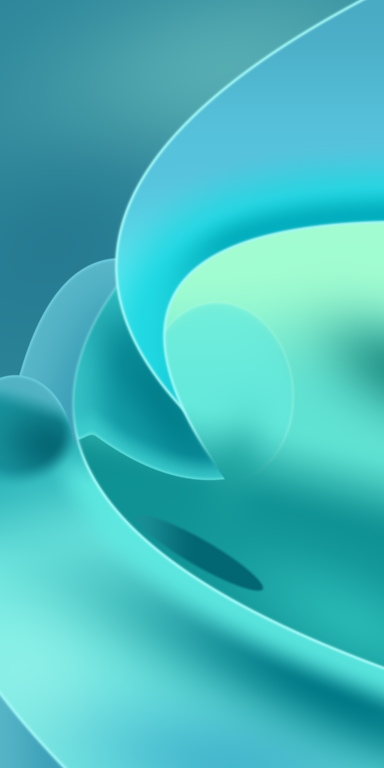
Reproduce this background procedurally as a WebGL 1 fragment shader.

```glsl
precision highp float;
uniform vec2 u_resolution;

float cross2(vec2 a, vec2 b) { return a.x * b.y - a.y * b.x; }

// Signed distance to the parabola through a and c with control point b; positive inside
float parabola(vec2 p, vec2 a, vec2 b, vec2 c) {
  vec2 u = a - b, v = c - b, d = p - b;
  float area = cross2(u, v);
  float wa = cross2(d, v) / area, wc = cross2(u, d) / area;
  float wb = 1.0 - wa - wc;
  vec2 ga = vec2(v.y, -v.x) / area, gc = vec2(-u.y, u.x) / area;
  vec2 slope = 4.0 * (wa * gc + wc * ga) + 2.0 * wb * (ga + gc);
  return (4.0 * wa * wc - wb * wb) / max(length(slope), 1e-4);
}

vec2 turn(vec2 p, float angle) {
  float c = cos(angle), s = sin(angle);
  return vec2(c * p.x + s * p.y, c * p.y - s * p.x);
}

// Signed distance to an ellipse; positive inside
float ellipse(vec2 q, vec2 r) {
  float l = length(q / r);
  return l * (1.0 - l) / max(length(q / (r * r)), 1e-3);
}

// Soft elliptical spot
float glow(vec2 p, vec2 center, vec2 r, float angle) {
  vec2 q = turn(p - center, angle) / r;
  return exp(-dot(q, q));
}

float cover(float d) {
  float px = 1.0 / u_resolution.x;
  return smoothstep(-px, px, d);
}

float rim(float d, float width) { return exp(-d * d / (width * width)); }

vec3 backdrop(vec2 p) {
  vec3 col = mix(vec3(0.17, 0.52, 0.60), vec3(0.34, 0.68, 0.70), glow(p, vec2(0.55, 0.2), vec2(0.5, 0.25), -0.3));
  col = mix(col, vec3(0.14, 0.47, 0.56), 0.8 * glow(p, vec2(0.15, 0.62), vec2(0.35, 0.25), -0.5));
  return mix(col, vec3(0.03, 0.39, 0.46), smoothstep(1.5, 1.8, p.y));
}

// Lower ribbon with the hollow at its left end; s is the distance below the bowl rim
vec3 ribbonColor(vec2 p, float s) {
  vec3 col = mix(vec3(0.18, 0.71, 0.73), vec3(0.44, 0.92, 0.89), smoothstep(1.22, 1.5, p.y + 0.25 * p.x));
  col = mix(col, vec3(0.56, 0.95, 0.91), glow(p, vec2(0.08, 1.78), vec2(0.25, 0.22), 0.8));
  col = mix(col, vec3(0.26, 0.70, 0.80), 0.9 * glow(p, vec2(0.6, 2.0), vec2(0.4, 0.16), 0.2));
  col = mix(col, vec3(0.0, 0.48, 0.53), glow(p, vec2(0.88, 1.81), vec2(0.62, 0.13), 0.42));
  col = mix(col, vec3(0.36, 0.91, 0.88), 0.9 * (1.0 - smoothstep(0.02, 0.11, s)) * smoothstep(1.15, 1.28, p.y));
  // Hollow
  float hollow = ellipse(p - vec2(0.04, 1.125), vec2(0.15, 0.125));
  vec3 deep = mix(vec3(0.10, 0.59, 0.63), vec3(0.02, 0.41, 0.46), glow(p, vec2(0.13, 1.16), vec2(0.12, 0.09), 0.3));
  col = mix(col, deep, smoothstep(-0.02, 0.035, hollow));
  return mix(col, vec3(0.32, 0.70, 0.77), 1.0 - smoothstep(0.99, 1.06, p.y - 0.3 * p.x));
}

vec3 bowlColor(vec2 p) {
  vec3 col = mix(vec3(0.63, 0.99, 0.82), vec3(0.38, 0.89, 0.83), smoothstep(0.7, 1.05, p.y));
  // Inner disc
  float disc = ellipse(turn(p - vec2(0.573, 1.023), -0.1), vec2(0.19, 0.235));
  col = mix(col, vec3(0.40, 0.92, 0.87), 0.75 * cover(disc) * smoothstep(-0.01, 0.06, disc + 0.03));
  col = mix(col, vec3(0.66, 0.99, 0.90), 0.3 * rim(disc, 0.004));
  // Shade towards the floor
  float depth = p.y - 0.25 * (p.x - 0.58);
  col = mix(col, vec3(0.06, 0.57, 0.58), smoothstep(1.06, 1.3, depth));
  col = mix(col, vec3(0.12, 0.64, 0.62), 0.6 * glow(p, vec2(0.61, 1.22), vec2(0.07, 0.12), 0.3));
  col = mix(col, vec3(0.12, 0.55, 0.51), 0.9 * glow(p, vec2(1.05, 0.97), vec2(0.2, 0.11), 0.45));
  col = mix(col, vec3(0.17, 0.74, 0.72), 0.85 * glow(p, vec2(0.92, 1.62), vec2(0.32, 0.12), 0.45));
  // Slit
  float slit = ellipse(turn(p - vec2(0.521, 1.44), 0.524), vec2(0.19, 0.036));
  vec3 slitColor = mix(vec3(0.10, 0.56, 0.59), vec3(0.01, 0.40, 0.45), smoothstep(0.35, 0.52, p.x));
  return mix(col, slitColor, smoothstep(-0.004, 0.008, slit));
}

vec3 foldColor(vec2 p, float fold, float edge) {
  vec3 col = mix(vec3(0.20, 0.75, 0.77), vec3(0.08, 0.62, 0.66), smoothstep(0.0, 0.13, edge));
  col = mix(col, vec3(0.0, 0.49, 0.54), 0.9 * glow(p, vec2(0.43, 1.06), vec2(0.27, 0.08), 0.95));
  return mix(col, vec3(0.25, 0.82, 0.82), 0.8 * (1.0 - smoothstep(0.0, 0.07, fold)));
}

// Outer petal; s is the distance from the inner petal
vec3 petalColor(vec2 p, float s) {
  vec3 col = mix(vec3(0.29, 0.67, 0.77), vec3(0.34, 0.76, 0.86), smoothstep(0.0, 0.4, p.y));
  col = mix(col, vec3(0.34, 0.91, 0.94), smoothstep(0.45, 0.82, p.y + 0.1 * p.x));
  col = mix(col, vec3(0.09, 0.84, 0.88), 0.85 * (1.0 - smoothstep(0.05, 0.19, s)));
  float shadow = (1.0 - smoothstep(0.02, 0.09, s)) * smoothstep(0.36, 0.62, p.x);
  return mix(col, vec3(0.0, 0.67, 0.73), 0.9 * shadow);
}

void main() {
  // Width 1, height 2, measured downwards from the top left
  vec2 p = gl_FragCoord.xy / u_resolution;
  p = vec2(p.x, 2.0 - 2.0 * p.y);

  float back = parabola(p, vec2(0.326, 0.672), vec2(0.135, 0.664), vec2(0.047, 0.99));
  float outer = parabola(p, vec2(0.943, 0.0), vec2(-0.01, 0.508), vec2(0.456, 1.042));
  float inner = parabola(p, vec2(1.0, 0.578), vec2(0.135, 0.599), vec2(0.578, 1.237));
  float bowl = parabola(p, vec2(0.307, 0.742), vec2(-0.117, 1.328), vec2(1.0, 1.74));
  float base = parabola(p, vec2(0.0, 1.805), vec2(0.073, 1.901), vec2(0.169, 2.0));
  vec2 bent = p - vec2(0.0, 0.052 * (1.0 - smoothstep(0.19, 0.25, p.x)));
  float fold = parabola(bent, vec2(0.229, 1.12), vec2(0.43, 1.276), vec2(0.604, 1.245));
  float lobe = ellipse(vec2(p.x - 0.04, min(p.y - 1.172, 0.0)), vec2(0.151, 0.195));

  vec3 light = vec3(0.64, 0.98, 0.97);
  vec3 col = backdrop(p);

  // Pale back petal
  vec3 pale = mix(vec3(0.34, 0.71, 0.78), vec3(0.24, 0.63, 0.72), smoothstep(0.0, 0.2, back));
  col = mix(col, pale + 0.1 * rim(back, 0.006), cover(back));

  // Ribbon and its lobe
  float ribbon = max(cover(lobe), smoothstep(1.13, 1.17, p.y)) * cover(base);
  vec3 ribbonLit = ribbonColor(p, -bowl) + 0.1 * rim(lobe, 0.006) * (1.0 - smoothstep(1.05, 1.15, p.y));
  col = mix(col, ribbonLit, ribbon);
  col = mix(col, light, 0.8 * rim(base, 0.005) * step(1.7, p.y));

  // Bowl and the folded petal inside it
  vec3 floorColor = bowlColor(p);
  vec3 folded = mix(foldColor(p, fold, bowl), vec3(0.45, 0.92, 0.90), 0.6 * rim(fold, 0.006));
  col = mix(col, mix(floorColor, folded, cover(fold)), cover(bowl));
  col = mix(col, light, (0.3 + 0.6 * smoothstep(1.05, 1.25, p.y)) * rim(bowl, 0.0045));

  // Outer and inner petals
  col = mix(col, petalColor(p, -inner), cover(outer));
  col = mix(col, light, 0.85 * rim(outer, 0.0045));
  col = mix(col, floorColor, cover(inner));
  col = mix(col, light, 0.8 * rim(inner, 0.0045) * (1.0 - smoothstep(1.08, 1.24, p.y)));

  gl_FragColor = vec4(col, 1.0);
}
```
